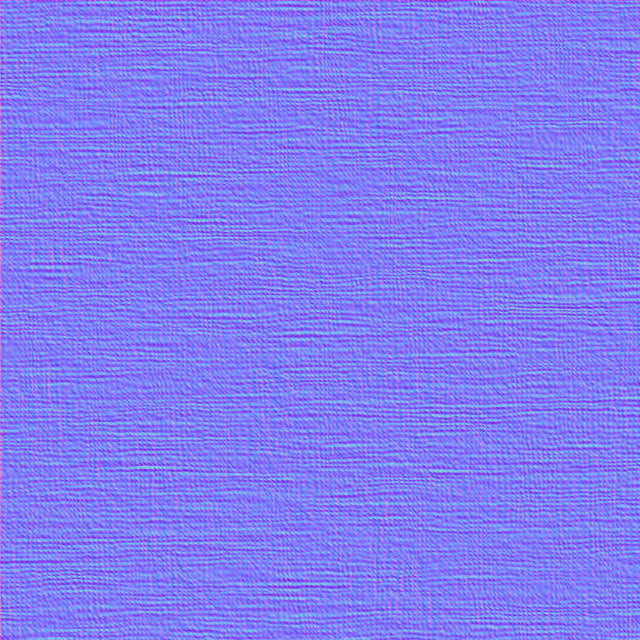
Give the GLSL for this texture map, as a Shadertoy shader.

```glsl
// Tangent-space normal map of a fine, knobbly linen weave with thin horizontal slubs.

const float TAU = 6.2831853;
const float THREADS = 128.0;     // threads across the canvas
const float STEP = 0.0009;       // half width of the slope sample
const float LEAN = 0.5;          // how much the threads lean to one side
const vec3 BLUE_TRIM = vec3(1.005, 0.98, 0.98);

float hash(vec2 p, float seed) {
    vec3 h = fract(vec3(p.xyx + seed) * 0.1031);
    h += dot(h, h.yzx + 33.33);
    return fract((h.x + h.y) * h.z);
}

// Smooth value noise in the range -0.5 to 0.5
float noise(vec2 p, float seed) {
    vec2 cell = floor(p);
    vec2 f = fract(p);
    f = f * f * (3.0 - 2.0 * f);
    float low = mix(hash(cell, seed), hash(cell + vec2(1, 0), seed), f.x);
    float high = mix(hash(cell + vec2(0, 1), seed), hash(cell + vec2(1, 1), seed), f.x);
    return mix(low, high, f.y) - 0.5;
}

// Thread coordinates, bent by slow drift and shifted at each knot
vec2 threadCoords(vec2 uv) {
    vec2 drift = vec2(noise(uv * vec2(30, 9), 11.0), noise(uv * vec2(8, 34), 23.0));
    vec2 knot = vec2(noise(uv * vec2(50, 110), 37.0), noise(uv * vec2(80, 75), 41.0));
    return uv * THREADS + 1.2 * drift + vec2(0.6, 0.4) * knot;
}

// Height of the cloth, in thread widths
float clothHeight(vec2 uv) {
    vec2 t = threadCoords(uv);
    vec2 wave = cos(TAU * t);
    float weftPower = 1.0 + 1.3 * noise(uv * vec2(12, 64), 53.0);
    float warpPower = 1.0 + 1.5 * noise(uv * vec2(56, 20), 67.0);
    float knotPower = 1.0 + 1.2 * noise(uv * vec2(40, 48), 79.0);
    float weave = 0.041 * weftPower * wave.y
                + 0.035 * warpPower * wave.x
                + 0.036 * knotPower * wave.x * wave.y;

    // Thick and thin yarns: long and thin across, upwards only in patches
    float weftPatch = 1.0 + 1.1 * noise(uv * vec2(9, 30), 71.0);
    float warpPatch = smoothstep(0.0, 0.4, noise(uv * vec2(12, 10), 83.0));
    float weftSlub = 0.21 * weftPatch * noise(uv * vec2(13, 176), 97.0);
    float warpSlub = 0.17 * warpPatch * noise(uv * vec2(165, 20), 103.0);

    float fibre = 0.18 * noise(uv * vec2(172, 164), 127.0);
    return weave + weftSlub + warpSlub + fibre;
}

vec2 clothSlope(vec2 uv) {
    vec2 e = vec2(STEP, 0.0);
    vec2 rise = vec2(clothHeight(uv + e.xy) - clothHeight(uv - e.xy),
                     clothHeight(uv + e.yx) - clothHeight(uv - e.yx));
    return rise / (2.0 * STEP * THREADS);
}

// Makes the slopes facing right steeper and rarer than those facing left
float leanSlope(float slope, float lean) {
    return slope - lean * (min(slope * slope, 0.2) - 0.02);
}

// Steep fold along the left and top borders
vec2 borderSlope(vec2 uv) {
    vec2 inset = vec2(uv.x, 1.0 - uv.y);
    vec2 fold = 1.0 - smoothstep(0.0005, 0.002, inset);
    return vec2(-0.5 * max(fold.x, 0.6 * fold.y), 0.3 * fold.y);
}

vec3 encodeNormal(vec2 slope) {
    return 0.5 + 0.5 * normalize(vec3(-slope, 1.0));
}

void mainImage(out vec4 fragColor, in vec2 fragCoord) {
    vec2 uv = fragCoord / iResolution.xy;
    vec2 slope = clothSlope(uv);
    slope.x = leanSlope(slope.x, LEAN);
    fragColor = vec4(encodeNormal(slope + borderSlope(uv)) * BLUE_TRIM, 1.0);
}
```
